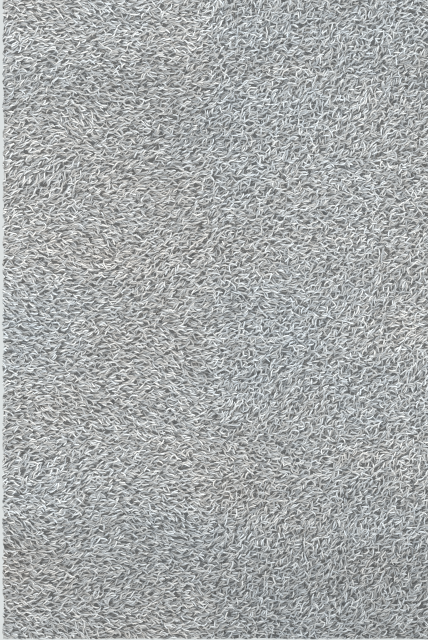
Reproduce this texture procedurally as a WebGL 2 fragment shader.

```glsl
#version 300 es
precision highp float;

#define LAYERS 5
#define CELL 0.0077
#define HALF_LENGTH 0.0045
#define HALF_WIDTH 0.00115
#define CURL 60.0
#define SHADOW 0.10
#define DEEP_TONE 0.41
#define LOW_TONE 0.49
#define TIP_TONE 0.87
#define TONE_SPREAD 0.24
#define SOFTNESS 1.25
#define SEAM_X 0.49

uniform vec2 u_resolution;
out vec4 outColor;

vec4 hash4(vec2 cell, float seed) {
    vec4 h = fract(vec4(cell.xyx, seed) * vec4(0.1031, 0.1030, 0.0973, 0.1099));
    h += dot(h, h.wzxy + 33.33);
    return fract((h.xxyz + h.yzzw) * h.zywx);
}

float noise(vec2 p) {
    vec2 i = floor(p), f = fract(p);
    f = f * f * (3.0 - 2.0 * f);
    float low = mix(hash4(i, 7.0).x, hash4(i + vec2(1, 0), 7.0).x, f.x);
    float high = mix(hash4(i + vec2(0, 1), 7.0).x, hash4(i + vec2(1, 1), 7.0).x, f.x);
    return mix(low, high, f.y);
}

float fbm(vec2 p) {
    return 0.55 * noise(p) + 0.3 * noise(p * 2.1 + 17.0) + 0.15 * noise(p * 4.3 + 41.0);
}

// Distance to a gently bent strand; also returns the place along it, -1 to 1
float strandDistance(vec2 p, float angle, float halfLength, float bend, out float along) {
    float c = cos(angle), s = sin(angle);
    vec2 q = vec2(c * p.x + s * p.y, c * p.y - s * p.x);
    q.y += bend * q.x * q.x;
    along = clamp(q.x / halfLength, -1.0, 1.0);
    return length(vec2(q.x - along * halfLength, q.y));
}

// Overlapping strands, from the dark roots up to the pale tips
vec3 pile(vec2 p, float lean, float spread, float blur) {
    vec3 color = vec3(DEEP_TONE);
    for (int layer = 0; layer < LAYERS; layer++) {
        float seed = float(layer) * 5.3 + 1.7;
        float height = float(layer) / float(LAYERS - 1);
        vec2 grid = p / CELL + seed * vec2(3.37, 2.71) + 20.0;
        vec2 home = floor(grid);
        for (int y = -1; y <= 1; y++)
        for (int x = -1; x <= 1; x++) {
            vec2 cell = home + vec2(x, y);
            vec4 place = hash4(cell, seed);
            vec4 look = hash4(cell + 57.0, seed + 2.3);
            vec2 offset = (grid - cell - place.xy) * CELL;
            float angle = lean + (place.z + look.w - 1.0) * spread;
            float along;
            float d = strandDistance(offset, angle, HALF_LENGTH * mix(0.65, 1.2, place.w),
                                     (look.x - 0.5) * 2.0 * CURL, along);
            float width = HALF_WIDTH * (1.0 - 0.35 * along * along);
            float tone = mix(LOW_TONE, TIP_TONE, height) + (look.y - 0.5) * TONE_SPREAD;
            tone += 0.05 * along;
            vec3 strand = tone + (look.z - 0.5) * vec3(0.025, 0.0, -0.025);
            color *= 1.0 - SHADOW * (1.0 - smoothstep(width, width * 2.4, d));
            color = mix(color, strand, clamp((width - d) / blur + 0.5, 0.0, 1.0));
        }
    }
    return color;
}

void main() {
    vec2 uv = gl_FragCoord.xy / u_resolution;
    vec2 p = gl_FragCoord.xy / u_resolution.y;
    float pixel = 1.0 / u_resolution.y;

    // Flatter nap on the left, steeper and more tangled on the right
    float wander = fbm(p * vec2(7.0, 11.0) + 3.0) - 0.5;
    float side = smoothstep(-0.03, 0.03, uv.x - SEAM_X + 0.05 * wander);
    float lean = mix(0.05, 0.5, side) + wander * 1.8;
    float spread = mix(1.25, 1.6, side);
    vec3 color = pile(p, lean, spread, pixel * SOFTNESS);

    // Broad worn patches and faint crosswise bands
    float patches = fbm(p * vec2(4.0, 7.0) + 9.0) - 0.5;
    float bands = noise(vec2(p.x * 5.0, p.y * 38.0)) - 0.5;
    float shade = 1.02 + 0.10 * patches + 0.05 * bands;
    shade -= 0.07 * (1.0 - smoothstep(0.1, 0.3, uv.y));
    shade -= 0.03 * side * (1.0 - smoothstep(0.2, 0.5, uv.y));
    color *= shade;

    // Cool and warm drifts around a slightly blue-green grey
    float warmth = fbm(p * vec2(5.0, 8.0) + 31.0) - 0.5 - 0.12 * (side - 0.5);
    color *= vec3(0.988, 1.006, 1.008) + warmth * vec3(0.05, 0.0, -0.04);

    // Pale ragged rim on the left and along the bottom
    float ragged = 0.004 * noise(p * 180.0);
    float rim = min(p.x - 0.003 - ragged, p.y - 0.001 - 0.5 * ragged);
    color = mix(vec3(0.87, 0.89, 0.89), color, smoothstep(-pixel, pixel, rim));

    outColor = vec4(clamp(color, 0.0, 1.0), 1.0);
}
```
